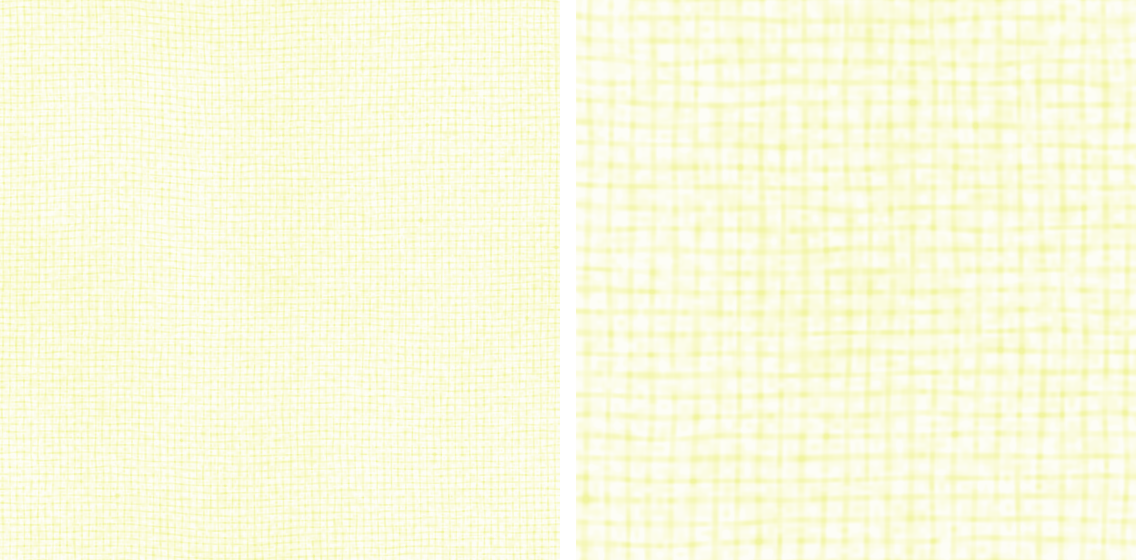
Left, the full canvas; right, a detail of the centre.
Write a Shadertoy shader that draws this texture.

```glsl
// Pale yellow woven cloth with a fine check of slightly wavy yellow threads.

const float CHECKS = 78.0;          // repeats across and down
const float THREADS = 4.0;          // fine threads per check
const float HALF_WIDTH = 0.135;     // half line width, in checks
const float SOFTNESS = 0.11;        // edge blur of a line, in checks
const vec2  DRIFT = vec2(0.22, 0.5); // slow wander of the lines, in checks
const float WOBBLE = 0.13;          // short wander of the lines, in checks
const float GROUND_TINT = 0.14;     // yellow in the open cloth
const float WARP_TINT = 0.36;       // yellow in the upright lines
const float WEFT_TINT = 0.37;       // yellow in the level lines
const float GRAIN = 0.34;           // strength of thread grain
const float CLOUD = 0.08;           // strength of broad fading
const float SLUB_CHANCE = 0.0015;   // share of checks with a darker knot
const vec3  PALE = vec3(0.992, 0.992, 0.965);
const vec3  CREAM = vec3(0.980, 0.981, 0.835);
const vec3  YELLOW = vec3(0.950, 0.960, 0.660);

float hash(vec2 p) {
    vec3 q = fract(vec3(p.xyx) * 0.1031);
    q += dot(q, q.yzx + 33.33);
    return fract((q.x + q.y) * q.z);
}

// Value noise that wraps after period cells; seed selects a pattern.
float wrapNoise(vec2 p, vec2 period, float seed) {
    vec2 cell = floor(p);
    vec2 f = fract(p);
    f = f * f * (3.0 - 2.0 * f);
    vec2 lo = mod(cell, period) + seed;
    vec2 hi = mod(cell + 1.0, period) + seed;
    return mix(mix(hash(lo), hash(vec2(hi.x, lo.y)), f.x),
               mix(hash(vec2(lo.x, hi.y)), hash(hi), f.x), f.y);
}

float signedNoise(vec2 uv, vec2 period, float seed) {
    return 2.0 * wrapNoise(uv * period, period, seed) - 1.0;
}

// Coverage of a line through the middle of every check.
float lineMask(float coord, float pixel) {
    float soft = max(SOFTNESS, 0.6 * pixel);
    float dist = abs(fract(coord) - 0.5);
    return 1.0 - smoothstep(HALF_WIDTH - soft, HALF_WIDTH + soft, dist);
}

void mainImage(out vec4 fragColor, in vec2 fragCoord) {
    vec2 uv = fragCoord / iResolution.xy;
    float pixel = CHECKS / min(iResolution.x, iResolution.y);

    // Bend the lines: broad drift plus a small wobble along each one
    vec2 bend = DRIFT * vec2(signedNoise(uv, vec2(3.0, 4.0), 11.0),
                             signedNoise(uv, vec2(5.0, 3.0), 37.0));
    bend += WOBBLE * vec2(signedNoise(uv, vec2(CHECKS, 26.0), 53.0),
                          signedNoise(uv, vec2(26.0, CHECKS), 71.0));
    vec2 check = uv * CHECKS + bend;
    vec2 id = mod(floor(check), CHECKS);
    vec2 bentUv = check / CHECKS;

    // Colored threads, uneven along their length
    float fine = CHECKS * THREADS;
    float warpWear = 1.0 + 0.45 * signedNoise(bentUv, vec2(CHECKS, CHECKS * 2.0), 101.0);
    float weftWear = 1.0 + 0.45 * signedNoise(bentUv, vec2(CHECKS * 2.0, CHECKS), 151.0);
    float warp = lineMask(check.x, pixel) * warpWear;
    float weft = lineMask(check.y, pixel) * weftWear;

    // Cloth grain: threads both ways and broad fading
    float grain = 0.5 * signedNoise(bentUv, vec2(fine, CHECKS * 2.0), 211.0)
                + 0.5 * signedNoise(bentUv, vec2(CHECKS * 2.0, fine), 307.0);
    float cloud = signedNoise(uv, vec2(6.0), 401.0);

    // Rare knots where lines cross
    float slub = step(1.0 - SLUB_CHANCE, hash(id + 503.0));
    slub *= 1.0 - smoothstep(0.15, 0.5, length(fract(check) - 0.5));

    float tint = GROUND_TINT + WARP_TINT * warp + WEFT_TINT * weft
               + GRAIN * grain + CLOUD * cloud + 0.4 * slub;
    tint = clamp(tint, 0.0, 1.1);

    vec3 color = mix(PALE, CREAM, min(tint / 0.43, 1.0));
    color = mix(color, YELLOW, max(tint - 0.43, 0.0) / 0.57);
    fragColor = vec4(color, 1.0);
}
```
